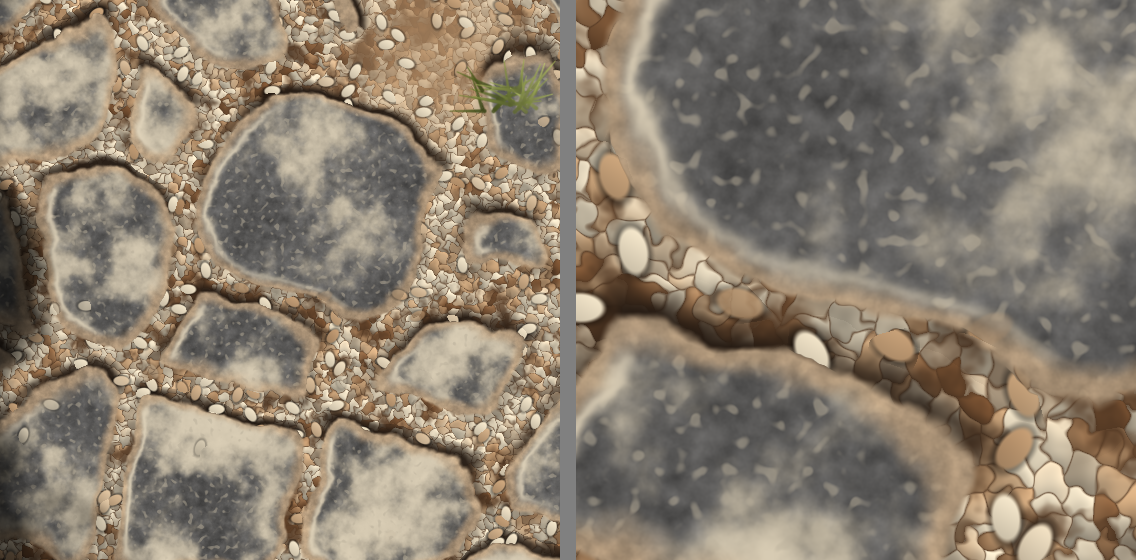
Left, the full canvas; right, a detail of the centre.
This texture is drawn by a Shadertoy shader. Its source:

```glsl
// Old cobblestones of dusty slate, set in sunlit gravel with a tuft of grass
#define STONE_SCALE 3.5
#define GAP_MIN 0.06
#define GAP_MAX 0.24
#define CHIP_SCALE 64.0
#define PEBBLE_SCALE 30.0
#define CREAM vec3(0.88, 0.83, 0.73)
#define TAN vec3(0.74, 0.60, 0.45)
#define BROWN vec3(0.46, 0.31, 0.19)
#define DARK vec3(0.14, 0.10, 0.07)
#define SLATE vec3(0.39, 0.385, 0.38)
#define DUST vec3(0.72, 0.68, 0.60)

vec2 hash2(vec2 p) {
  vec3 q = fract(p.xyx * vec3(0.1031, 0.1030, 0.0973));
  q += dot(q, q.yzx + 33.33);
  return fract((q.xx + q.yz) * q.zy);
}
float corner(vec2 cell, vec2 f, vec2 o) {
  return dot(2.0 * hash2(cell + o) - 1.0, f - o);
}
float gnoise(vec2 p) {
  vec2 i = floor(p), f = fract(p), u = f * f * (3.0 - 2.0 * f);
  return mix(mix(corner(i, f, vec2(0, 0)), corner(i, f, vec2(1, 0)), u.x),
             mix(corner(i, f, vec2(0, 1)), corner(i, f, vec2(1, 1)), u.x), u.y);
}
float fbm(vec2 p) {
  float sum = 0.0;
  for (float amp = 1.0; amp > 0.1; amp *= 0.5) {
    sum += amp * gnoise(p);
    p = mat2(1.6, 1.2, -1.2, 1.6) * p + 7.3;
  }
  return sum;
}

// Stone centre and weight; one cell holds a dominant stone
vec3 stoneSite(vec2 cell) {
  if (distance(cell, vec2(2.0)) < 0.5) return vec3(cell + 0.5, 0.6);
  return vec3(cell + 0.15 + 0.7 * hash2(cell + 17.0), 0.22 * hash2(cell + 41.0).x);
}
// Rounded weighted Voronoi: x = edge distance, yz = outward normal
vec3 stoneField(vec2 p, out vec2 id) {
  vec2 base = floor(p) - 2.0, normal = vec2(0.0);
  float best = 1e3, sum = 1e-9;
  for (int k = 0; k < 25; k++) {
    vec2 cell = base + vec2(k % 5, k / 5);
    vec3 s = stoneSite(cell);
    float d = dot(p - s.xy, p - s.xy) - s.z;
    if (d < best) { best = d; id = cell; }
  }
  vec3 own = stoneSite(id);
  for (int k = 0; k < 25; k++) {
    vec2 cell = base + vec2(k % 5, k / 5);
    if (distance(cell, id) < 0.5) continue;
    vec3 s = stoneSite(cell);
    vec2 r = s.xy - own.xy;
    float len = max(length(r), 0.05);
    float e = (len * len + own.z - s.z) / (2.0 * len) - dot(p - own.xy, r / len);
    float w = exp(-24.0 * e);
    sum += w;
    normal += w * r / len;
  }
  return vec3(-log(sum) / 24.0, normal / (length(normal) + 1e-9));
}
// Randomly turned chips: xy = offset, z = nearest, w = gap to the second
vec4 chips(vec2 p, out vec2 rnd) {
  vec2 offset = vec2(0.0);
  float first = 9.0, second = 9.0;
  for (int k = 0; k < 9; k++) {
    vec2 cell = floor(p) + vec2(k % 3, k / 3) - 1.0;
    vec2 r = p - cell - hash2(cell + 5.0);
    float a = 6.283 * hash2(cell + 91.0).x;
    float d = length(mat2(cos(a), sin(a), -sin(a), cos(a)) * r * vec2(0.85, 1.4));
    second = min(second, max(first, d));
    if (d < first) { first = d; offset = r; rnd = hash2(cell + 63.0); }
  }
  return vec4(offset, first, second - first);
}
vec3 chipColor(vec2 rnd, float rust, vec2 offset) {
  float tone = rnd.x - rust;
  vec3 c = mix(BROWN, TAN, smoothstep(0.0, 0.36, tone));
  c = mix(c, CREAM, smoothstep(0.36, 0.8, tone));
  c = mix(c, DUST * 0.9, 0.7 * step(0.74, rnd.y));
  return c * (1.0 + 0.3 * dot(offset, vec2(0.5, 0.8)));
}
vec3 gravelColor(vec2 uv, float rust) {
  vec2 rnd, wobble = vec2(gnoise(uv * 80.0), gnoise(uv * 80.0 + 31.0));
  vec4 c = chips(uv * CHIP_SCALE + 0.8 * wobble, rnd);
  vec3 col = chipColor(rnd, rust, c.xy);
  col = mix(mix(DARK, BROWN, 0.6), col, smoothstep(-0.15, 0.25, c.w));
  // Crumbled dirt between the chips
  float dirt = smoothstep(0.0, 0.5, fbm(uv * 24.0) + 0.6 * rust);
  return mix(col, mix(BROWN, DARK, 0.35), 0.8 * dirt);
}
vec3 stoneColor(vec2 uv, float inside, vec2 normal, float tint) {
  float grain = fbm(uv * 65.0), patches = fbm(uv * 6.0 + 3.0);
  float dust = patches + 0.4 * fbm(uv * 26.0) + 0.45 * tint;
  vec3 col = SLATE * (0.97 + 0.3 * grain + 0.4 * patches);
  col = mix(col, DUST * (1.0 + 0.15 * grain), 0.95 * smoothstep(-0.16, 0.3, dust));
  col = mix(col, CREAM, 0.75 * smoothstep(0.1, 0.6, dust));
  col = mix(col, DUST, 0.5 * smoothstep(0.12, 0.4, gnoise(uv * 110.0)));
  // Worn sandy rim and bright bevel
  float rim = smoothstep(0.085, 0.015, inside + 0.05 * patches);
  col = mix(col, mix(TAN, DUST, 0.25) * (1.0 + 0.25 * grain), 0.8 * rim);
  float b = (inside - 0.07) / 0.02;
  return mix(col, CREAM, 0.8 * exp(-b * b) * smoothstep(0.2, 0.9, dot(normal, vec2(-0.93, -0.37))));
}
// Green blades fanning from one root
vec3 addGrass(vec3 col, vec2 uv) {
  for (float i = 0.0; i < 28.0; i++) {
    vec2 h = hash2(vec2(i, 7)), g = hash2(vec2(i, 29));
    float a = mix(0.1, 3.3, g.x);
    vec2 axis = vec2(cos(a), sin(a)) * mix(0.035, 0.085, g.y);
    vec2 r = uv - vec2(0.91, 0.82) - (h - 0.5) * vec2(0.1, 0.05);
    float t = clamp(dot(r, axis) / dot(axis, axis), 0.0, 1.0);
    float d = length(r - axis * t) - 0.0035 * (1.0 - 0.8 * t);
    vec3 blade = mix(vec3(0.3, 0.36, 0.11), vec3(0.7, 0.74, 0.4), h.x);
    col = mix(col, blade * (0.7 + 0.4 * t), 0.85 * smoothstep(0.002, -0.002, d));
  }
  return col;
}
void mainImage(out vec4 fragColor, in vec2 fragCoord) {
  vec2 uv = fragCoord / iResolution.xy, id, rnd;
  vec2 p = 2.5 + STONE_SCALE * mat2(0.95, 0.3, -0.3, 0.95) * (uv - vec2(0.57, 0.65));
  p += 0.2 * vec2(gnoise(p * 1.7), gnoise(p * 1.7 + 23.0));
  p += 0.035 * vec2(fbm(p * 6.0), fbm(p * 6.0 + 11.0));
  vec3 field = stoneField(p, id);
  vec2 h = hash2(id + 77.0);
  float soil = smoothstep(0.24, 0.04, distance(uv, vec2(0.78, 0.91)));
  float inside = field.x - mix(GAP_MIN, GAP_MAX, h.x * h.x) + 0.04 * fbm(uv * 14.0) - 0.3 * soil;
  float stone = smoothstep(-0.012, 0.014, inside), rust = 0.8 * fbm(uv * 6.0 + 40.0) - 0.08;
  // Gravel, bare soil and a dark crevice above each stone
  float upper = smoothstep(0.0, 0.9, dot(field.yz, vec2(-0.25, 0.97)));
  float crevice = smoothstep(-0.1, 0.0, inside) * (0.15 + 0.75 * upper + 0.6 * fbm(uv * 9.0));
  vec3 col = mix(gravelColor(uv, rust), TAN, 0.6 * soil);
  col = mix(col, DARK, clamp(crevice, 0.0, 0.95));
  col = mix(col, stoneColor(uv, inside, field.yz, h.y - 0.5), stone);
  // Loose pebbles, rare on the stones
  vec4 c = chips(uv * PEBBLE_SCALE, rnd);
  float shown = smoothstep(0.0, 0.04, rnd.y - mix(0.7, 0.97, stone));
  col *= 1.0 - 0.4 * shown * smoothstep(0.56, 0.36, c.z);
  vec3 pebble = chipColor(vec2(rnd.x + 0.2, 0.0), 0.3 * rust, c.xy);
  col = mix(col, pebble, shown * smoothstep(0.42, 0.3, c.z));
  // Broad shadow at the lower left
  float shade = smoothstep(0.0, 0.2, 0.22 - uv.x + 0.4 * fbm(uv * 3.0 + 8.0) - 0.12 * uv.y);
  col *= 1.0 - 0.66 * shade;
  fragColor = vec4(clamp(addGrass(col, uv), 0.0, 1.0), 1.0);
}
```
